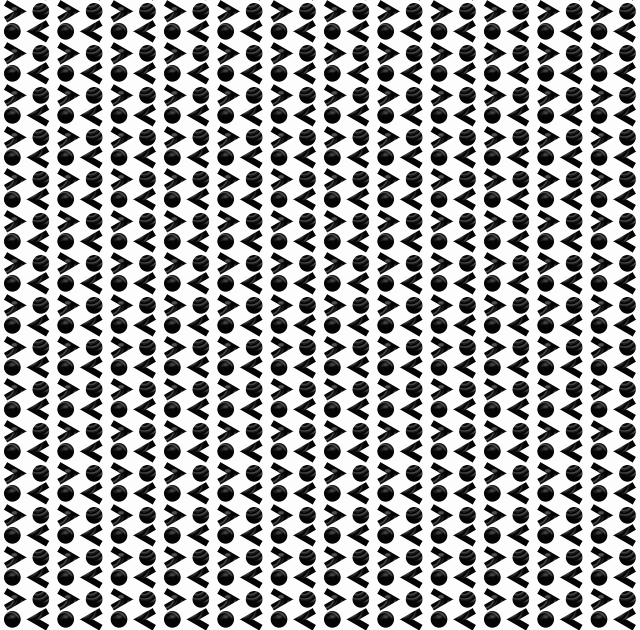
This pattern is drawn by a Shadertoy shader. Its source:

```glsl
const vec2 CELL = vec2(64.0, 50.4);

// Offset from the nearest repeat of a point
vec2 wrapFrom(vec2 p, vec2 centre) {
    return mod(p - centre + 0.5 * CELL, CELL) - 0.5 * CELL;
}

// Chevron with its tip at the origin, pointing right
float chevron(vec2 q) {
    q.y = abs(q.y);
    float across = dot(q, vec2(0.5, 0.866));
    float along = dot(q, vec2(-0.866, 0.5));
    return max(max(across, -7.7 - across), along - 26.8);
}

float disc(vec2 q) {
    return length(q) - 10.0;
}

// Dark gloss: fine arcs with a soft glow trailing each one
float gloss(vec2 q, vec2 centre, float spacing, float px) {
    float phase = fract(length(q - centre) / spacing);
    float arc = 1.0 - smoothstep(0.2, 0.5 + px, abs(phase - 0.5) * spacing);
    float glow = smoothstep(0.5, 1.0, phase) * (1.0 - smoothstep(0.9, 1.0, phase));
    return 0.26 * arc + 0.13 * glow;
}

float spot(vec2 q, vec2 radius) {
    return 1.0 - smoothstep(0.4, 1.1, length(q / radius));
}

void paint(inout float shade, float dist, float tone, float px) {
    shade = mix(shade, tone, 1.0 - smoothstep(-0.6 * px, 0.6 * px, dist));
}

void mainImage(out vec4 fragColor, in vec2 fragCoord) {
    // 12 repeats across, 15 down
    vec2 p = fragCoord / iResolution.xy * CELL * vec2(12.0, 15.0);
    float px = CELL.y * 15.0 / iResolution.y;
    float shade = 0.992;

    // Upper row: right-pointing chevron and disc
    vec2 q = wrapFrom(p, vec2(31.8, 36.8));
    float tone = 0.015 + 0.3 * spot(q - vec2(-14.5, 3.0), vec2(4.5, 2.8));
    tone += gloss(q, vec2(-29.0, 3.0), 9.5, px) * smoothstep(1.0, -4.0, q.y);
    paint(shade, chevron(q), tone, px);

    q = wrapFrom(p, vec2(49.0, 36.8));
    tone = 0.015 + gloss(q, vec2(-4.0, 14.0), 5.5, px) * smoothstep(-5.0, 1.0, q.y + 0.2 * q.x);
    paint(shade, disc(q), tone, px);

    // Lower row: disc and left-pointing chevron
    q = wrapFrom(p, vec2(14.8, 12.8));
    tone = 0.015 + gloss(q, vec2(-2.0, -1.5), 6.5, px) * smoothstep(-1.0, 4.0, q.y);
    tone += 0.16 * spot(q - vec2(1.0, 4.0), vec2(5.0, 3.0));
    paint(shade, disc(q), tone, px);

    q = wrapFrom(p, vec2(32.0, 12.8));
    tone = 0.015 + gloss(q, vec2(4.0, 12.0), 6.0, px) * smoothstep(-2.0, 2.0, q.y)
        * smoothstep(22.0, 14.0, q.x);
    paint(shade, chevron(vec2(-q.x, q.y)), tone, px);

    fragColor = vec4(vec3(shade), 1.0);
}
```
